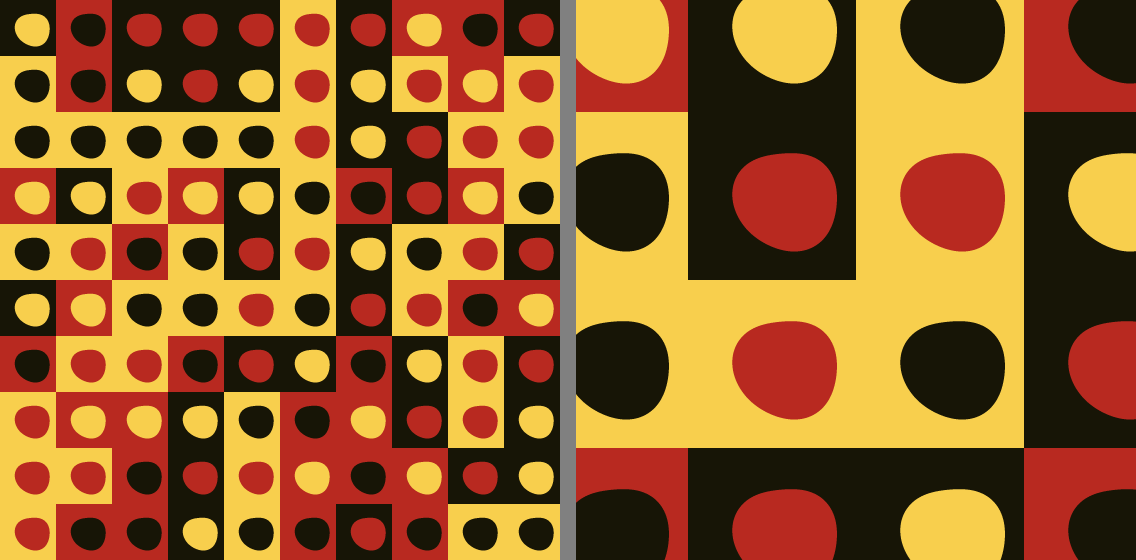
Left, the full canvas; right, a detail of the centre.
Give the GLSL for this pattern, as a Shadertoy shader.

```glsl
// Ten by ten grid of three-colour tiles, each holding one lopsided pebble.

const float TILES = 10.0;                  // tiles across and down
const vec3 YELLOW = vec3(0.973, 0.812, 0.302);
const vec3 BLACK  = vec3(0.090, 0.082, 0.024);
const vec3 RED    = vec3(0.722, 0.161, 0.125);
const float YELLOW_SHARE = 0.40;           // share of yellow tiles
const float BLACK_SHARE  = 0.32;           // share of black tiles
const vec2 PEBBLE_CENTER = vec2(0.573, 0.462);
const float PEBBLE_RADIUS = 0.304;         // mean radius in tile units
const uint SEED = 17u;
const int SAMPLES = 4;                     // antialiasing samples per axis

// Integer hash giving a value in 0..1 for a tile and a channel
float hash(ivec2 tile, uint channel) {
    uint h = uint(tile.x) * 7919u + uint(tile.y) * 104729u + channel * 613u + SEED;
    h = (h ^ (h >> 16)) * 0x7feb352du;
    h = (h ^ (h >> 15)) * 0x846ca68bu;
    h ^= h >> 16;
    return float(h >> 8) / 16777216.0;
}

vec3 palette(int index) {
    return index == 0 ? YELLOW : index == 1 ? BLACK : RED;
}

// Outline as a short Fourier series around the pebble center
float pebbleRadius(float angle) {
    return PEBBLE_RADIUS
        + 0.0125 * cos(angle) + 0.0110 * sin(angle)
        + 0.0100 * cos(2.0 * angle) - 0.0095 * sin(2.0 * angle)
        - 0.0085 * cos(3.0 * angle) + 0.0085 * sin(3.0 * angle)
        - 0.0050 * cos(4.0 * angle);
}

vec3 tilePattern(vec2 uv) {
    vec2 grid = uv * TILES;
    ivec2 tile = ivec2(floor(grid));

    // Ground colour by share, pebble colour from the other two
    float pick = hash(tile, 0u);
    int ground = pick < YELLOW_SHARE ? 0 : pick < YELLOW_SHARE + BLACK_SHARE ? 1 : 2;
    int pebble = (ground + (hash(tile, 1u) < 0.5 ? 1 : 2)) % 3;

    vec2 p = fract(grid) - PEBBLE_CENTER;
    bool inside = length(p) < pebbleRadius(atan(p.y, p.x));
    return palette(inside ? pebble : ground);
}

void mainImage(out vec4 fragColor, in vec2 fragCoord) {
    // Average a subpixel grid to smooth every edge
    vec3 sum = vec3(0.0);
    for (int j = 0; j < SAMPLES; j++) {
        for (int i = 0; i < SAMPLES; i++) {
            vec2 offset = (vec2(i, j) + 0.5) / float(SAMPLES) - 0.5;
            sum += tilePattern((fragCoord + offset) / iResolution.y);
        }
    }
    fragColor = vec4(sum / float(SAMPLES * SAMPLES), 1.0);
}
```
